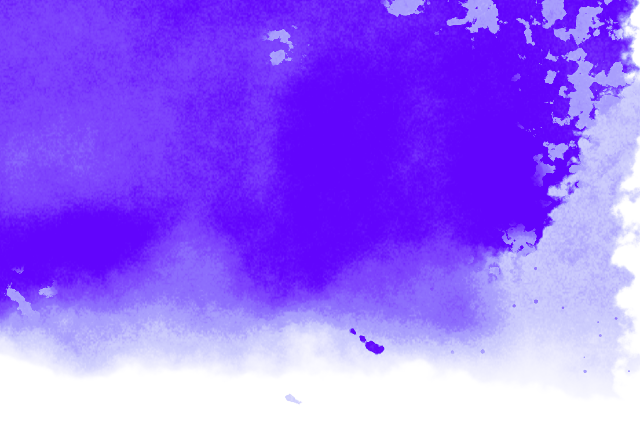
Reproduce this background procedurally as a Shadertoy shader.

```glsl
// Violet watercolour wash with granulated edges fading into white paper
float hash(vec2 p) {
    p = fract(p * vec2(0.1031, 0.1137));
    p += dot(p, p.yx + 33.33);
    return fract((p.x + p.y) * p.x * 17.0);
}

float noise(vec2 p) {
    vec2 i = floor(p), f = fract(p);
    f = f * f * (3.0 - 2.0 * f);
    return mix(mix(hash(i), hash(i + vec2(1, 0)), f.x),
               mix(hash(i + vec2(0, 1)), hash(i + vec2(1, 1)), f.x), f.y);
}

float fbm(vec2 p) {
    float sum = 0.0, amp = 0.5;
    for (int i = 0; i < 5; i++) {
        sum += amp * noise(p);
        p = mat2(1.6, 1.2, -1.2, 1.6) * p + 17.3;
        amp *= 0.5;
    }
    return sum / 0.97;
}

float blob(vec2 p, vec2 center, vec2 radius) {
    vec2 q = (p - center) / radius;
    return exp(-dot(q, q));
}

float segment(vec2 p, vec2 a, vec2 b) {
    vec2 d = b - a;
    return length(p - a - d * clamp(dot(p - a, d) / dot(d, d), 0.0, 1.0));
}

// Pigment amount to colour, from bare paper to deep violet
vec3 pigment(float d) {
    vec3 c = mix(vec3(1.0), vec3(0.80, 0.80, 0.99), smoothstep(0.0, 0.22, d));
    c = mix(c, vec3(0.66, 0.62, 0.99), smoothstep(0.2, 0.4, d));
    c = mix(c, vec3(0.55, 0.43, 0.99), smoothstep(0.4, 0.58, d));
    c = mix(c, vec3(0.49, 0.27, 0.99), smoothstep(0.58, 0.76, d));
    return mix(c, vec3(0.38, 0.02, 0.99), smoothstep(0.74, 1.0, d));
}

void mainImage(out vec4 fragColor, in vec2 fragCoord) {
    vec2 p = fragCoord / iResolution.xy * vec2(1.5, 1.0);
    float cloud = fbm(p * 5.0 + 3.0) - 0.5;
    float ragged = fbm(p * 20.0 + 40.0) - 0.5;
    float flake = fbm(p * 38.0 + 9.0) - 0.5;
    float right = smoothstep(1.03, 1.22, p.x);

    // Pale wash and its shoreline along the bottom
    float shore = 0.125 - 0.06 * smoothstep(0.95, 1.3, p.x)
                + 0.04 * blob(p, vec2(0.0, 0.15), vec2(0.1, 1.0));
    float rise = p.y - shore + 0.07 * cloud + 0.05 * ragged;
    float d = 0.05 * smoothstep(-0.01, 0.015, rise)
            + mix(0.58, 0.20, right) * smoothstep(-0.02, 0.23, rise);
    d -= 0.24 * blob(p, vec2(0.73, 0.24), vec2(0.14, 0.07));
    d -= 0.18 * blob(p, vec2(0.16, 0.31), vec2(0.11, 0.07));
    d += 0.22 * blob(p, vec2(1.03, 0.25), vec2(0.14, 0.06));
    d += 0.10 * cloud * smoothstep(0.0, 0.1, rise);

    // Dark body: soft lower edge on the left, torn edge on the right
    float lower = 0.36 - 0.09 * blob(p, vec2(0.0, 0.3), vec2(0.08, 1.0))
                + 0.11 * blob(p, vec2(0.45, 0.4), vec2(0.09, 1.0))
                - 0.05 * blob(p, vec2(0.70, 0.3), vec2(0.13, 1.0))
                + 0.03 * blob(p, vec2(1.02, 0.4), vec2(0.12, 1.0))
                + 0.42 * smoothstep(1.13, 1.5, p.x);
    float depth = p.y - lower + 0.16 * cloud + mix(0.04, 0.18, right) * ragged
                + 0.12 * right * flake;
    float width = mix(0.09, 0.016, right);
    float body = smoothstep(-width, width, depth);

    // Lighter blooms and dark pools inside the body
    float inner = 0.94 + 0.26 * cloud;
    inner -= 0.20 * blob(p, vec2(0.20, 0.68), vec2(0.34, 0.18));
    inner -= 0.12 * blob(p, vec2(0.05, 0.57), vec2(0.14, 0.12));
    inner -= 0.11 * blob(p, vec2(0.32, 0.92), vec2(0.42, 0.12));
    inner -= 0.17 * blob(p, vec2(0.67, 0.89), vec2(0.07, 0.07));
    inner -= 0.12 * blob(p, vec2(0.98, 0.68), vec2(0.08, 0.15));
    inner -= 0.10 * blob(p, vec2(0.62, 0.65), vec2(0.05, 0.16));
    inner += 0.18 * blob(p, vec2(0.22, 0.45), vec2(0.18, 0.06));
    inner += 0.10 * blob(p, vec2(0.76, 0.66), vec2(0.18, 0.22));
    inner += 0.10 * blob(p, vec2(1.15, 0.58), vec2(0.18, 0.18));
    d = mix(d, inner, body);

    // Pale flakes where the paint missed the paper
    float gaps = 0.75 * blob(p, vec2(1.42, 0.80), vec2(0.17, 0.27))
               + 0.60 * blob(p, vec2(1.13, 1.00), vec2(0.15, 0.09))
               + 0.45 * blob(p, vec2(0.67, 0.89), vec2(0.06, 0.06))
               + 0.50 * blob(p, vec2(0.94, 0.97), vec2(0.04, 0.05))
               + 0.50 * blob(p, vec2(0.06, 0.31), vec2(0.07, 0.06))
               + 0.45 * blob(p, vec2(1.22, 0.37), vec2(0.12, 0.09));
    float bare = smoothstep(0.20, 0.26, flake + 0.5 * ragged + 0.36 * gaps);
    d = mix(d, 0.27 + 0.25 * ragged, 0.85 * bare * smoothstep(0.08, 0.3, gaps));

    // White margin on the right, widest at the upper corner
    float margin = 1.475 - 0.03 * blob(p, vec2(1.5, 0.95), vec2(1.0, 0.13))
                 - 0.02 * blob(p, vec2(1.5, 0.25), vec2(1.0, 0.15))
                 + 0.05 * blob(p, vec2(1.5, 0.72), vec2(1.0, 0.08));
    d *= 1.0 - smoothstep(-0.015, 0.02, p.x - margin + 0.13 * ragged + 0.05 * cloud);

    // Torn dark drip and a faint stray stroke
    float drip = segment(p, vec2(0.825, 0.227), vec2(0.885, 0.183)) + 0.045 * flake;
    d = mix(d, 0.96, 1.0 - smoothstep(0.007, 0.012, drip));
    float stroke = segment(p, vec2(0.66, 0.078), vec2(0.70, 0.058)) + 0.025 * flake;
    d = max(d, 0.18 * (1.0 - smoothstep(0.002, 0.006, stroke)));

    // Scattered droplets over the pale wash
    vec2 cell = floor(p * 26.0);
    vec2 offset = 0.3 + 0.4 * vec2(hash(cell + 5.0), hash(cell + 71.0));
    float dot1 = length(fract(p * 26.0) - offset) + 0.25 * flake;
    float chance = step(0.84, hash(cell + 130.0)) * smoothstep(0.9, 1.2, p.x);
    d += 0.3 * chance * (1.0 - smoothstep(0.05, 0.11, dot1)) * step(p.y, 0.4) * step(0.03, rise);

    // Paper grain shows wherever pigment settles
    float grain = noise(p * 190.0) + noise(p * vec2(310.0, 240.0) + 50.0) - 1.0;
    d += (0.07 * grain + 0.10 * flake) * smoothstep(0.03, 0.3, d);
    fragColor = vec4(pigment(clamp(d, 0.0, 1.0)), 1.0);
}
```
